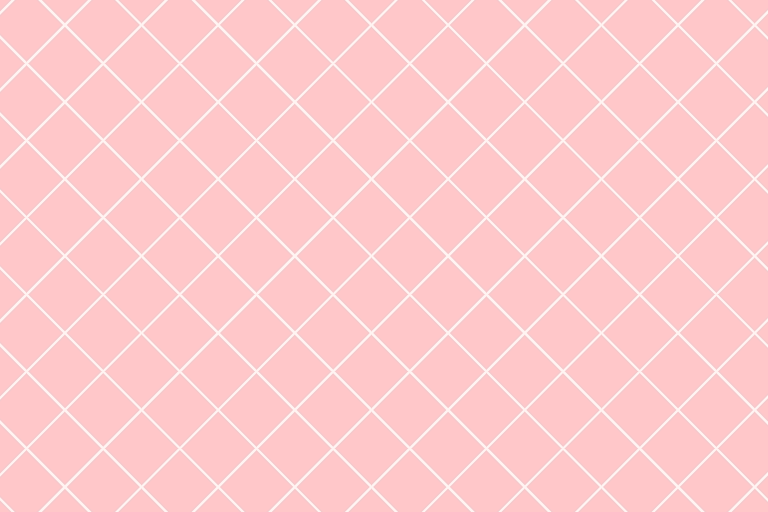
This pattern is drawn by a Shadertoy shader. Its source:

```glsl
// Pink diamond lattice of thin pale diagonal lines with a faint greyed rim.

const vec3 GROUND = vec3(1.0, 0.78, 0.79);
const vec3 RIM    = vec3(0.96, 0.785, 0.795);
const vec3 LINE   = vec3(1.0, 0.955, 0.95);

const vec2 REPEATS = vec2(10.02, 6.65);     // diamonds across and down
const vec2 CROSSING = vec2(0.4837, 0.5);    // one crossing, in canvas fractions
const float HALF_WIDTH = 0.0023;            // in canvas heights
const float RIM_WIDTH = 0.0028;

float hash(float n) {
    return fract(sin(n * 12.9898) * 43758.5453);
}

// Signed distance to the nearest line of a family; widths vary slightly per line.
float lineDistance(float coord, float spacing, float seed) {
    float id = floor(coord + 0.5);
    float halfWidth = HALF_WIDTH * mix(0.9, 1.1, hash(id + seed));
    return abs(coord - id) * spacing - halfWidth;
}

// Antialiased coverage of a signed distance.
float coverage(float dist, float pixel) {
    return 1.0 - smoothstep(-0.6 * pixel, 0.6 * pixel, dist);
}

void mainImage(out vec4 fragColor, in vec2 fragCoord) {
    float pixel = 1.0 / iResolution.y;
    vec2 cell = (fragCoord / iResolution.xy - CROSSING) * REPEATS;

    // Gap between neighbouring parallel lines, in canvas heights
    vec2 cellSize = vec2(iResolution.x / iResolution.y, 1.0) / REPEATS;
    float spacing = cellSize.x * cellSize.y / length(cellSize);

    // Both diagonal families
    float falling = lineDistance(cell.x + cell.y, spacing, 17.0);
    float rising = lineDistance(cell.x - cell.y, spacing, 53.0);
    float dist = min(falling, rising);

    // Rim under the line
    vec3 color = mix(GROUND, RIM, coverage(dist - RIM_WIDTH, pixel));
    color = mix(color, LINE, coverage(dist, pixel));

    fragColor = vec4(color, 1.0);
}
```
